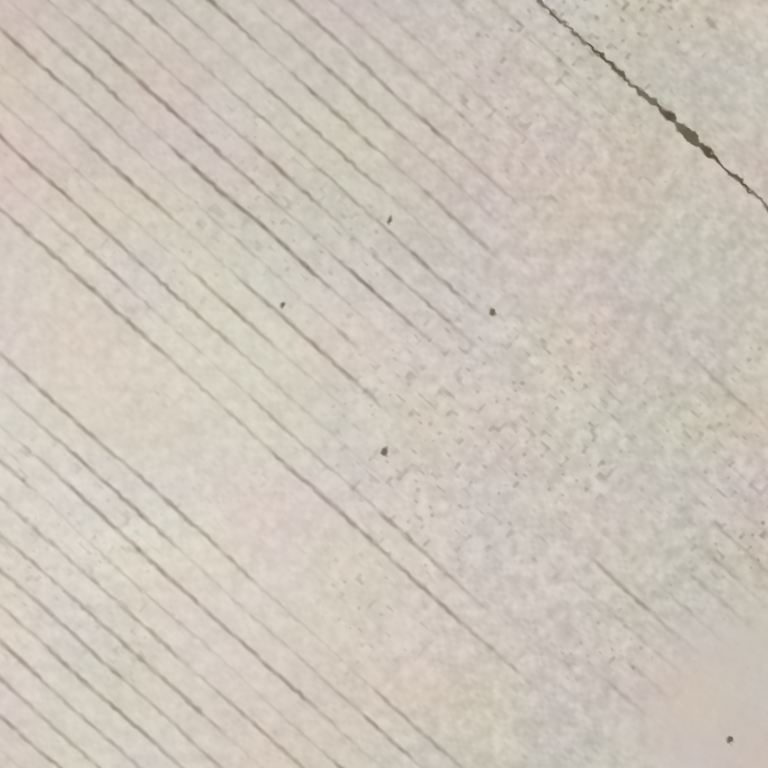
This texture is drawn by a WebGL 1 fragment shader. Its source:

```glsl
precision highp float;
// Weathered pale board: diagonal worn grooves, one ragged crack, faint tints and small pits.
uniform vec2 u_resolution;

#define GROOVE_PITCH 0.035
#define GROOVE_HALF_WIDTH 0.0022
#define GROOVE_DEPTH 0.27
#define CRACK_OFFSET 1.212
#define GRAIN_AMOUNT 0.115
#define TINT_AMOUNT 0.022
#define SPECK_CELLS 9.0
#define BOARD_COLOR vec3(0.789, 0.758, 0.718)
#define CRACK_COLOR vec3(0.30, 0.26, 0.20)

float hash(vec2 p) {
  vec3 q = fract(vec3(p.xyx) * 0.1031);
  q += dot(q, q.yzx + 33.33);
  return fract((q.x + q.y) * q.z);
}

float noise(vec2 p) {
  vec2 i = floor(p), f = fract(p);
  f = f * f * (3.0 - 2.0 * f);
  return mix(mix(hash(i), hash(i + vec2(1.0, 0.0)), f.x),
             mix(hash(i + vec2(0.0, 1.0)), hash(i + vec2(1.0, 1.0)), f.x), f.y);
}

float fbm(vec2 p) {
  float sum = 0.0, gain = 0.5;
  for (int i = 0; i < 4; i++) {
    sum += gain * noise(p);
    p = mat2(1.6, 1.2, -1.2, 1.6) * p + 17.3;
    gain *= 0.5;
  }
  return sum / 0.9375;
}

// Soft coverage of a stroke at distance d from its centre line
float stroke(float d, float halfWidth, float blur) {
  return 1.0 - smoothstep(halfWidth - blur, halfWidth + blur, d);
}

// Where the grooves survive; x runs along them, y across
float grooveMask(vec2 b) {
  float ragged = 0.18 * (noise(b * vec2(6.0, 28.0) + 40.0) - 0.5);
  float wornFrom = mix(0.50, 0.0, smoothstep(0.53, 0.63, b.y)) + ragged;
  float left = 1.0 - smoothstep(wornFrom - 0.08, wornFrom + 0.08, b.x);
  float patches = smoothstep(0.45, 0.70, noise(b * vec2(9.0, 14.0) + 22.0));
  float right = 0.75 * smoothstep(0.34, 0.40, b.x + ragged) * step(0.60, b.y) * patches;
  float bareBand = smoothstep(0.045, 0.060, abs(b.y - 0.474));
  float upperFade = 1.0 - 0.75 * smoothstep(0.95, 1.08, b.y);
  return max(left, right) * bareBand * upperFade;
}

float grooves(vec2 b, float px) {
  float y = b.y + 0.0040 * (noise(b * vec2(10.0, 20.0)) - 0.5)
                + 0.0024 * (noise(b * 120.0) - 0.5);
  float row = floor(y / GROOVE_PITCH);
  float d = abs(fract(y / GROOVE_PITCH) - 0.5) * GROOVE_PITCH;
  float wear = smoothstep(0.15, 0.70, noise(vec2(b.x * 9.0 + row * 5.7, row * 3.1)));
  float broken = 0.35 + 0.65 * noise(vec2(b.x * 70.0, row * 9.3));
  float rowDepth = 0.8 + 0.2 * hash(vec2(row, 8.0));
  float line = stroke(d, GROOVE_HALF_WIDTH * (0.75 + 0.45 * wear), 0.0022 + 0.5 * px);
  // Deepest cuts lie in the upper middle
  float deep = 0.9 + 0.4 * exp(-8.0 * dot(b - vec2(-0.15, 0.82), b - vec2(-0.15, 0.82)));
  return line * (0.25 + 0.75 * wear) * broken * rowDepth * deep * grooveMask(b);
}

float crack(vec2 b, float px) {
  float wobble = 0.004 * (noise(vec2(b.x * 25.0, 3.0)) - 0.5)
               + 0.005 * (noise(b * 110.0 + 7.0) - 0.5)
               + 0.003 * (noise(b * 230.0) - 0.5);
  float gape = exp(-pow((b.x - 0.10) / 0.07, 2.0));
  float chips = noise(vec2(b.x * 95.0, 12.0));
  float width = 0.0014 + 0.0012 * chips + 0.0045 * gape * chips;
  float strength = 0.6 + 0.4 * noise(vec2(b.x * 60.0, 31.0));
  return strength * stroke(abs(b.y + wobble - CRACK_OFFSET), width, 0.0016 + 0.5 * px);
}

// Sparse dark pits, at most one in each jittered cell
float specks(vec2 p, float px) {
  vec2 cell = floor(p * SPECK_CELLS);
  vec2 jitter = 0.2 + 0.6 * vec2(hash(cell + 3.0), hash(cell + 71.0));
  vec2 offset = (p * SPECK_CELLS - cell - jitter) / SPECK_CELLS;
  float present = step(0.90, hash(cell + 19.0));
  float radius = mix(0.0015, 0.0042, hash(cell + 53.0));
  float d = length(offset * vec2(1.0, 0.75)) + 0.004 * (noise(p * 210.0) - 0.5);
  return present * stroke(d, radius, 0.0018 + 0.5 * px);
}

void main() {
  float px = 1.0 / min(u_resolution.x, u_resolution.y);
  vec2 p = gl_FragCoord.xy * px;
  vec2 b = vec2(dot(p, vec2(0.745, -0.667)), dot(p, vec2(0.667, 0.745)));

  // Broad light from the lower left, faint pink, green and yellow tints
  vec3 color = BOARD_COLOR;
  color += 0.065 * (1.0 - smoothstep(0.0, 0.85, length(p - vec2(0.12, 0.36))));
  color += 0.035 * (fbm(p * 7.0) - 0.5);
  color += TINT_AMOUNT * (noise(p * 9.0 + 5.0) - 0.5) * vec3(1.0, -0.8, -0.2);
  color += TINT_AMOUNT * (noise(p * 11.0 + 31.0) - 0.5) * vec3(0.2, 0.3, -1.3);
  color += vec3(0.012, -0.012, -0.014) * (1.0 - smoothstep(0.0, 0.4, length(p - vec2(0.0, 0.9))));

  // Fine grain, rougher on the worn patch and calm in the lower right corner
  float rough = 0.65 + 0.45 * smoothstep(0.35, 0.75, p.x);
  float corner = smoothstep(0.10, 0.24, length(p - vec2(1.0, 0.05)));
  rough *= mix(0.2, 1.0, corner);
  float grain = 0.55 * noise(p * 85.0) + 0.45 * noise(b * vec2(150.0, 210.0) + 9.0) - 0.5;
  color += GRAIN_AMOUNT * rough * grain;
  float scuffs = smoothstep(0.70, 1.0, noise(b * vec2(110.0, 150.0) + 60.0));
  color -= 0.10 * scuffs * rough * smoothstep(0.35, 0.75, fbm(p * 6.0 + 13.0));

  // Cuts and pits
  color -= GROOVE_DEPTH * corner * grooves(b, px) * vec3(0.95, 1.0, 1.03);
  color = mix(color, CRACK_COLOR, 0.9 * crack(b, px));
  color = mix(color, CRACK_COLOR, 0.7 * specks(p, px));
  gl_FragColor = vec4(clamp(color, 0.0, 1.0), 1.0);
}
```
